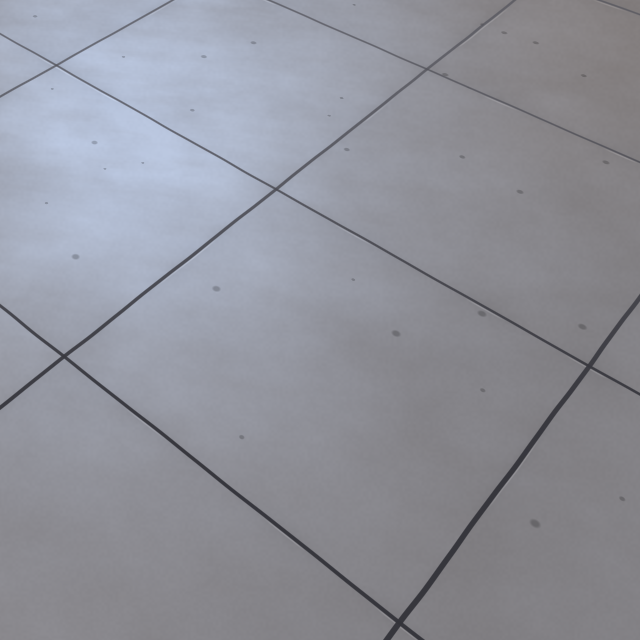
Write a three.js fragment shader that draws this texture.

```glsl
// Large matte floor tiles seen at an angle, with thin dark joints and a cool window glow.
// A plane projection turns canvas points into tile coordinates, where whole numbers are joints;
// value noise adds brushed clouding, pits, grime and worn lips, different on every tile.
varying vec2 vUv;

const vec3 WARM_GREY = vec3(0.530, 0.522, 0.537);
const vec3 COOL_GLOW = vec3(0.725, 0.775, 0.870);
const vec3 GROUT_DARK = vec3(0.20, 0.20, 0.225);
const vec3 GROUT_FAR = vec3(0.34, 0.34, 0.37);
const vec2 JOINT_WIDTH = vec2(0.0110, 0.0100); // in tiles
const float EDGE_SOFTNESS = 0.0012;            // in canvas units

// Homogeneous canvas positions of the tile axes and of the tile origin
const vec3 AXIS_U = vec3(0.3278, -0.3513, -0.1757);
const vec3 AXIS_V = vec3(-0.3473, -0.3352, -0.1659);
const vec3 ORIGIN = vec3(0.4310, 0.7044, 1.0);

float hash(vec2 p) {
  vec3 q = fract(p.xyx * 0.1031);
  q += dot(q, q.yzx + 33.33);
  return fract((q.x + q.y) * q.z);
}

float noise(vec2 p) {
  vec2 cell = floor(p);
  vec2 f = fract(p);
  f = f * f * (3.0 - 2.0 * f);
  float low = mix(hash(cell), hash(cell + vec2(1.0, 0.0)), f.x);
  float high = mix(hash(cell + vec2(0.0, 1.0)), hash(cell + vec2(1.0)), f.x);
  return mix(low, high, f.y);
}

// Layered noise centred on zero
float clouds(vec2 p) {
  float sum = 0.0;
  float gain = 0.5;
  for (int i = 0; i < 5; i++) {
    sum += gain * (noise(p) - 0.5);
    p = mat2(1.6, 1.2, -1.2, 1.6) * p + 7.3;
    gain *= 0.55;
  }
  return sum;
}

// Inverse projection: canvas point to tile coordinates
vec2 toTiles(vec2 p) {
  vec3 ray = vec3(p, 1.0);
  vec2 uv = vec2(dot(ray, cross(AXIS_V, ORIGIN)), dot(ray, cross(ORIGIN, AXIS_U)));
  return uv / dot(ray, cross(AXIS_U, AXIS_V));
}

// Tiles crossed per canvas unit, for each tile axis
vec2 tileDensity(vec2 p, vec2 tile) {
  const float STEP = 0.002;
  vec2 dx = toTiles(p + vec2(STEP, 0.0)) - tile;
  vec2 dy = toTiles(p + vec2(0.0, STEP)) - tile;
  return sqrt(dx * dx + dy * dy) / STEP;
}

float windowGlow(vec2 p) {
  vec2 d = (p - vec2(0.20, 0.80)) / vec2(0.36, 0.40);
  return exp(-pow(dot(d, d), 0.8));
}

// Sparse small pits, one candidate per cell
float pits(vec2 p, float cells) {
  vec2 id = floor(p * cells);
  vec2 centre = 0.25 + 0.5 * vec2(hash(id + 3.1), hash(id + 8.7));
  float radius = mix(0.06, 0.14, hash(id + 5.4));
  float spot = 1.0 - smoothstep(radius * 0.4, radius, length(fract(p * cells) - centre));
  return spot * step(0.94, hash(id + 17.0));
}

vec3 tileSurface(vec2 p, vec2 tile) {
  vec2 id = floor(tile);
  vec2 q = tile + 11.0 * vec2(hash(id + 41.0), hash(id + 67.0)) + 20.0;
  float glow = windowGlow(p);
  float mottling = clouds(q * 4.0);
  float strokes = clouds(mat2(0.8, 0.6, -0.6, 0.8) * q * vec2(4.0, 13.0));
  float sheen = glow + (0.10 + 0.25 * glow) * mottling + (0.05 + 0.20 * glow) * strokes;
  vec3 color = mix(WARM_GREY, COOL_GLOW, clamp(sheen, 0.0, 1.0));
  color += 0.014 * (hash(id + 23.0) - 0.5) + 0.025 * mottling;
  color += 0.012 * (noise(p * 230.0) - 0.5);
  // Far right turns brownish, near right falls off in brightness
  color += vec3(0.008, -0.006, -0.022) * smoothstep(0.5, 1.0, p.x) * smoothstep(0.5, 1.0, p.y);
  color *= 1.0 - 0.05 * smoothstep(0.5, 1.2, p.x + 0.5 * (1.0 - p.y));
  return color * (1.0 - 0.20 * pits(q, 9.0));
}

// Coverage of a line of the given half width
float stroke(float dist, float halfWidth) {
  return 1.0 - smoothstep(halfWidth - EDGE_SOFTNESS, halfWidth + EDGE_SOFTNESS, dist);
}

// One family of joints: grime, a worn pale lip, then the dark gap
vec3 addJoint(vec3 color, float offset, float along, float density, float width, float nearness) {
  float wobble = 0.003 * (noise(vec2(along * 9.0, width * 900.0)) - 0.5);
  float signedDist = (offset + wobble) / density;
  float dist = abs(signedDist);
  float halfWidth = max(0.5 * width / density, 0.0013);
  float wear = noise(vec2(along * 7.0 + 40.0, width * 3000.0));
  color *= 1.0 - 0.07 * wear * exp(-dist / 0.010);
  float lip = stroke(abs(signedDist - halfWidth - 0.0015), 0.001);
  color += 0.07 * lip * smoothstep(0.60, 0.85, wear);
  vec3 grout = mix(GROUT_FAR, GROUT_DARK, nearness);
  return mix(color, grout, stroke(dist, halfWidth) * mix(0.78, 0.96, nearness));
}

void main() {
  vec2 tile = toTiles(vUv);
  vec2 density = tileDensity(vUv, tile);
  vec2 offset = tile - floor(tile + 0.5);
  float nearness = 1.0 - smoothstep(0.25, 1.0, vUv.y);
  vec3 color = tileSurface(vUv, tile);
  color = addJoint(color, offset.y, tile.x, density.y, JOINT_WIDTH.y, nearness);
  color = addJoint(color, offset.x, tile.y, density.x, JOINT_WIDTH.x, nearness);
  gl_FragColor = vec4(color, 1.0);
}
```
